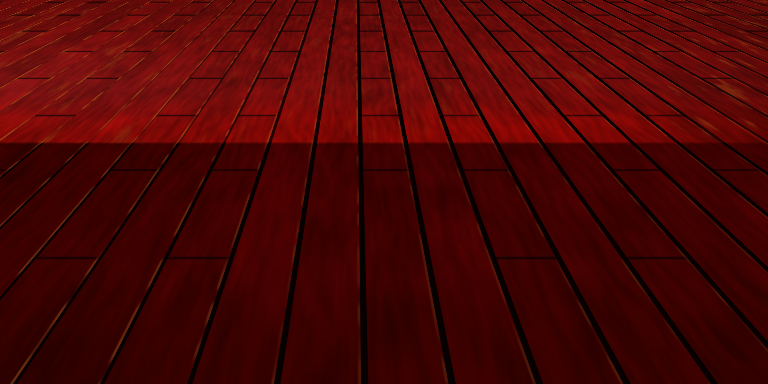
This texture is drawn by a WebGL 1 fragment shader. Its source:

```glsl
precision highp float;
// Red stained deck boards running to a vanishing point, lit beyond a straight shadow edge.
uniform vec2 u_resolution;

#define VANISH vec2(0.4635, 1.305)
#define BOARD_WIDTH 0.0873
#define BOARD_SHIFT 0.10
#define SHADOW_EDGE 0.628
#define SEAM_START 1.0235
#define SEAM_STEP 0.3135
#define GAP_COLOR vec3(0.03, 0.005, 0.005)
#define LIT_RED vec3(0.53, 0.025, 0.012)
#define HAZE_RED vec3(0.46, 0.045, 0.04)
#define SHADE_RED vec3(0.262, 0.004, 0.002)
#define WORN_GOLD vec3(0.70, 0.29, 0.08)

float hash(vec2 p) {
  return fract(sin(dot(p, vec2(127.1, 311.7))) * 43758.5453);
}

float noise(vec2 p) {
  vec2 i = floor(p);
  vec2 f = fract(p);
  f = f * f * (3.0 - 2.0 * f);
  return mix(mix(hash(i), hash(i + vec2(1.0, 0.0)), f.x),
             mix(hash(i + vec2(0.0, 1.0)), hash(i + vec2(1.0, 1.0)), f.x), f.y);
}

float fbm(vec2 p) {
  float sum = 0.0;
  float amp = 0.5;
  for (int i = 0; i < 4; i++) {
    sum += amp * noise(p);
    p = p * 2.03 + 7.3;
    amp *= 0.5;
  }
  return sum;
}

// Cross seams fall on a regular set of boards in each row.
float seamMask(float board, float depth, float pixel) {
  float row = floor((depth - SEAM_START) / SEAM_STEP + 0.5);
  float cycle = row < 0.5 ? 7.0 : 5.0;
  float center = row < 0.5 ? 3.0 : 1.0;
  float chosen = 1.0 - step(0.1, abs(abs(mod(board, cycle) - center) - 1.0));
  float dist = abs(depth - SEAM_START - row * SEAM_STEP);
  return chosen * (1.0 - smoothstep(0.001, 0.003 + pixel, dist));
}

void main() {
  vec2 uv = gl_FragCoord.xy / u_resolution;

  // Perspective floor coordinates
  float drop = VANISH.y - uv.y;
  float depth = 1.0 / drop;
  float across = (uv.x - VANISH.x) / (drop * BOARD_WIDTH) - BOARD_SHIFT;
  float board = floor(across);
  float pixelX = 1.0 / (u_resolution.x * drop * BOARD_WIDTH);
  float pixelZ = depth * depth / u_resolution.y;
  float lit = smoothstep(-0.004, 0.004, uv.y - SHADOW_EDGE);
  float leftSide = 1.0 - smoothstep(0.08, 0.5, uv.x);

  // Broad light falling on the floor
  float rise = clamp((uv.y - SHADOW_EDGE) / (1.0 - SHADOW_EDGE), 0.0, 1.0);
  vec3 bright = mix(LIT_RED, HAZE_RED, smoothstep(0.05, 0.4, rise));
  bright *= 1.0 - 0.13 * smoothstep(0.5, 1.0, rise);
  bright *= 1.0 - 0.35 * smoothstep(0.75, 1.05, uv.x) * (1.0 - 0.6 * rise);
  vec2 hazeOffset = (uv - vec2(0.06, 0.77)) / vec2(0.25, 0.13);
  bright += vec3(0.03, 0.025, 0.03) * exp(-dot(hazeOffset, hazeOffset));
  vec3 shade = SHADE_RED * mix(0.83, 1.0, smoothstep(0.0, 0.4, uv.y));
  shade *= 1.0 - 0.15 * smoothstep(0.35, 0.0, uv.x);
  vec3 color = mix(shade, bright, lit);

  // Wood grain: long fibres, wavy figure and blotches
  vec2 wood = vec2(across, depth * 5.0 + hash(vec2(board, 3.0)) * 40.0);
  float fade = 1.0 / (1.0 + 8.0 * pixelX);
  float fibre = noise(wood * vec2(19.0, 3.0)) - 0.5;
  float blotch = fbm(wood * vec2(2.2, 1.8)) - 0.47;
  float figure = sin(across * 21.0 + 17.0 * fbm(wood * vec2(1.3, 1.0)));
  float tone = 0.90 + 0.20 * hash(vec2(board, 9.0));
  tone += fade * (0.17 * fibre + 0.055 * figure) + 0.45 * blotch;
  color *= tone;

  // Worn streaks in the lit area
  float streak = fbm(vec2(across * 4.0, depth * 7.0) + 31.0);
  float sides = smoothstep(0.12, 0.5, abs(uv.x - 0.5));
  float scuff = smoothstep(0.55, 0.80, streak) * lit;
  color = mix(color, WORN_GOLD * 0.85, scuff * (0.18 + 0.34 * sides));

  // Board ends
  color = mix(color, GAP_COLOR, 0.65 * seamMask(board, depth, pixelZ));

  // Dark gaps with a broken golden rim on their left side
  float joint = floor(across + 0.5);
  float offset = across - joint;
  float halfGap = mix(0.034, 0.014, leftSide) + 0.010 * depth;
  halfGap *= 1.0 - 0.7 * leftSide * lit;
  float wear = noise(vec2(joint * 5.7, depth * 28.0));
  float rimDist = abs(offset + halfGap + 0.012);
  float rim = 1.0 - smoothstep(0.008, 0.024 + pixelX, rimDist);
  rim *= smoothstep(0.15, 0.75, wear) * mix(0.48, 0.95, leftSide);
  color = mix(color, WORN_GOLD * mix(0.60, 0.95, lit), rim);
  float gap = 1.0 - smoothstep(halfGap - 0.5 * pixelX, halfGap + 0.5 * pixelX, abs(offset));
  float gapStrength = 1.0 - lit * (0.70 * leftSide + 0.35 * smoothstep(0.8, 1.0, uv.x));
  color = mix(color, GAP_COLOR, gap * gapStrength);

  gl_FragColor = vec4(clamp(color, 0.0, 1.0), 1.0);
}
```
